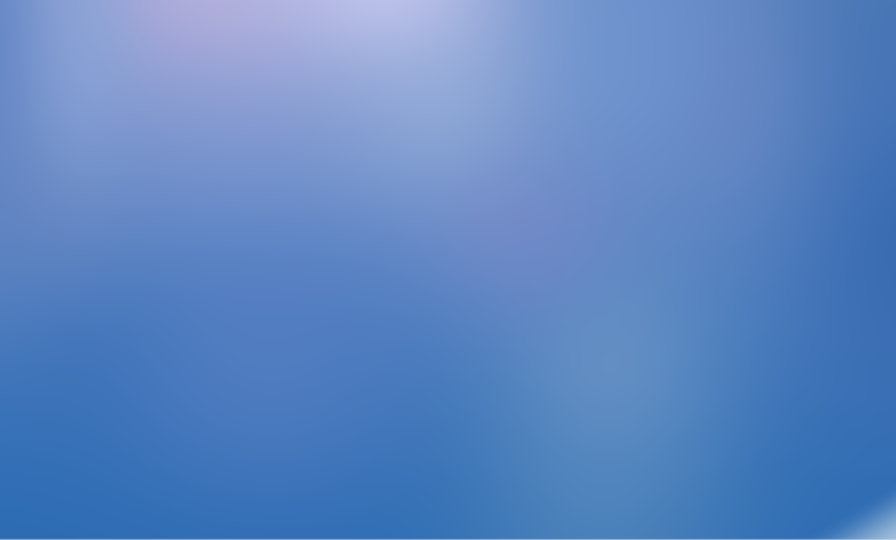
Give the GLSL for this background, as a Shadertoy shader.

```glsl
// Soft blue gradient with blurred pink, lavender, sky and teal glows.

// Blends a soft elliptical glow over the colour below it.
vec3 glow(vec3 below, vec2 uv, vec2 center, vec2 radius, vec3 tint, float strength) {
    vec2 d = (uv - center) / radius;
    return mix(below, tint, strength * exp(-dot(d, d)));
}

void mainImage(out vec4 fragColor, in vec2 fragCoord) {
    vec2 uv = fragCoord / iResolution.xy;

    // Vertical base, deep blue to pale blue
    vec3 color = mix(vec3(0.17, 0.42, 0.70), vec3(0.43, 0.56, 0.79), smoothstep(-0.05, 0.90, uv.y));

    // Dark right side and lower left
    color = glow(color, uv, vec2(1.02, 1.00), vec2(0.19, 0.30), vec3(0.28, 0.46, 0.70), 0.85);
    color = glow(color, uv, vec2(1.03, 0.55), vec2(0.17, 0.38), vec3(0.21, 0.41, 0.69), 0.90);
    color = glow(color, uv, vec2(0.11, 0.34), vec2(0.11, 0.20), vec3(0.19, 0.42, 0.71), 0.50);

    // Lower blue and teal patches
    color = glow(color, uv, vec2(0.30, 0.34), vec2(0.17, 0.28), vec3(0.33, 0.49, 0.76), 0.75);
    color = glow(color, uv, vec2(0.67, 0.04), vec2(0.16, 0.26), vec3(0.31, 0.52, 0.73), 0.75);
    color = glow(color, uv, vec2(0.68, 0.33), vec2(0.13, 0.24), vec3(0.40, 0.57, 0.77), 0.85);

    // Violet and mauve haze
    color = glow(color, uv, vec2(0.25, 0.80), vec2(0.28, 0.22), vec3(0.51, 0.60, 0.82), 0.65);
    color = glow(color, uv, vec2(0.04, 0.62), vec2(0.12, 0.22), vec3(0.38, 0.50, 0.74), 0.55);
    color = glow(color, uv, vec2(0.58, 0.59), vec2(0.11, 0.18), vec3(0.45, 0.53, 0.78), 0.75);
    color = glow(color, uv, vec2(0.81, 0.82), vec2(0.09, 0.22), vec3(0.41, 0.53, 0.76), 0.50);
    color = glow(color, uv, vec2(0.69, 0.90), vec2(0.11, 0.20), vec3(0.42, 0.58, 0.81), 0.65);

    // Bright upper glows
    color = glow(color, uv, vec2(0.24, 1.04), vec2(0.20, 0.21), vec3(0.72, 0.69, 0.86), 0.90);
    color = glow(color, uv, vec2(0.49, 0.83), vec2(0.12, 0.20), vec3(0.57, 0.67, 0.84), 0.75);
    color = glow(color, uv, vec2(0.43, 1.05), vec2(0.13, 0.17), vec3(0.77, 0.78, 0.93), 0.90);
    color = glow(color, uv, vec2(0.085, 0.92), vec2(0.065, 0.26), vec3(0.54, 0.65, 0.85), 0.60);
    color = glow(color, uv, vec2(-0.03, 0.95), vec2(0.07, 0.32), vec3(0.36, 0.51, 0.76), 0.80);

    // Pale lower right corner
    float corner = 1.0 - (1.0 - uv.x) / 0.10 - uv.y / 0.10;
    color = mix(color, vec3(0.64, 0.75, 0.86), smoothstep(-0.1, 1.1, corner));

    // Thin light line on the lower rim
    color = mix(color, vec3(0.80, 0.87, 0.94), 0.6 * (1.0 - smoothstep(0.0, 0.0035, uv.y)));

    fragColor = vec4(color, 1.0);
}
```
